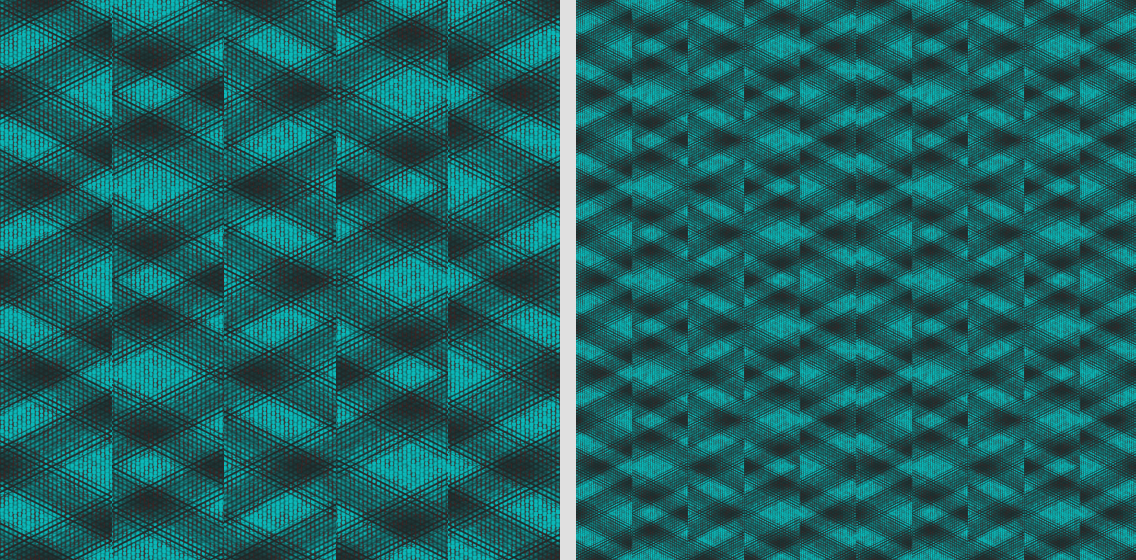
Left, the tile; right, the same tile 2 across and 2 down.
This pattern is drawn by a Shadertoy shader. Its source:

```glsl
// Teal woven plaid: two mirrored families of diagonal bands cross into diamonds,
// cut into five columns whose phase slips at each edge, three repeats down.
// Soft bands and black pinstripes lie over a ribbed weave with brown knots.

const float COLUMNS = 5.0;
const float ROWS = 3.0;
const float THREADS = 128.0;       // weave cells per side, even so the stagger wraps
const float PINSTRIPES = 34.0;     // thin lines per band period
const float COLUMN_RISE = 0.3;     // band phase gained across one column
const float PI = 3.14159265;

const vec3 SHADOW = vec3(0.12, 0.14, 0.14);
const vec3 TEAL = vec3(0.04, 0.73, 0.73);
const vec3 BROWN = vec3(0.27, 0.13, 0.13);

float hash(vec2 cell) {
    vec3 p = fract(cell.xyx * vec3(0.1031, 0.1030, 0.0973));
    p += dot(p, p.yzx + 33.33);
    return fract((p.x + p.y) * p.z);
}

// 1 between two limits, with a soft ramp of its own width at each end
float softBand(float d, float low, float lowRamp, float high, float highRamp) {
    return smoothstep(low - lowRamp, low + lowRamp, d)
         * (1.0 - smoothstep(high - highRamp, high + highRamp, d));
}

// Distance from the middle of the narrow light stripe, 0 to 0.5
float foldPhase(float phase) {
    return abs(fract(phase + 0.5) - 0.5);
}

// Broad darkness of one diagonal family
float bandDarkness(float d) {
    return softBand(d, 0.11, 0.05, 0.29, 0.09);
}

// Thin black lines of one family, strongest near the band edges
float pinstripe(float d) {
    float lineDist = abs(fract(d * PINSTRIPES) - 0.5);
    float line = 1.0 - smoothstep(0.10, 0.26, lineDist);
    float zone = softBand(d, 0.075, 0.005, 0.37, 0.01);
    return line * zone * mix(0.5, 0.92, smoothstep(0.04, 0.11, abs(d - 0.22)));
}

// Share of teal left by both band families and their lines
float plaidCover(vec2 uv) {
    float x = uv.x * COLUMNS;
    float phase = 0.2 + COLUMN_RISE * (fract(x) - floor(x));
    float y = uv.y * ROWS - 0.5;
    float rising = foldPhase(phase - y);
    float falling = foldPhase(phase + y);
    float bands = 1.0 - 0.44 * (bandDarkness(rising) + bandDarkness(falling));
    return bands * (1.0 - pinstripe(rising)) * (1.0 - pinstripe(falling));
}

vec3 cloth(vec2 uv) {
    // Vertical ribs of thread, every other rib shifted by half a stitch
    vec2 w = uv * THREADS;
    w.y += 0.5 * mod(floor(w.x), 2.0);
    vec2 cell = mod(floor(w), THREADS);
    vec2 f = fract(w);
    float bump = sin(PI * f.x) * mix(0.35, 1.0, sin(PI * f.y));

    // Uneven dye: per stitch and in finer flecks
    float grain = hash(cell);
    float fleck = hash(floor(uv * THREADS * 2.0) + 57.0);

    // Teal thread over shadow
    float tone = plaidCover(uv) * (0.50 + 0.80 * bump);
    tone *= 0.72 + 0.28 * grain + 0.28 * fleck;
    vec3 color = mix(SHADOW, TEAL, clamp(tone, 0.0, 1.0));

    // Brown knots in the gaps
    float gap = 1.0 - smoothstep(0.20, 0.55, bump);
    float knot = gap * smoothstep(0.50, 0.75, hash(cell + 211.0));
    return mix(color, BROWN, 0.8 * knot);
}

void mainImage(out vec4 fragColor, in vec2 fragCoord) {
    // Average a 3 by 3 grid of samples to smooth every edge
    vec3 sum = vec3(0.0);
    for (int j = 0; j < 3; j++) {
        for (int i = 0; i < 3; i++) {
            vec2 offset = (vec2(i, j) - 1.0) / 3.0;
            sum += cloth(fract((fragCoord + offset) / iResolution.xy));
        }
    }
    fragColor = vec4(sum / 9.0, 1.0);
}
```
